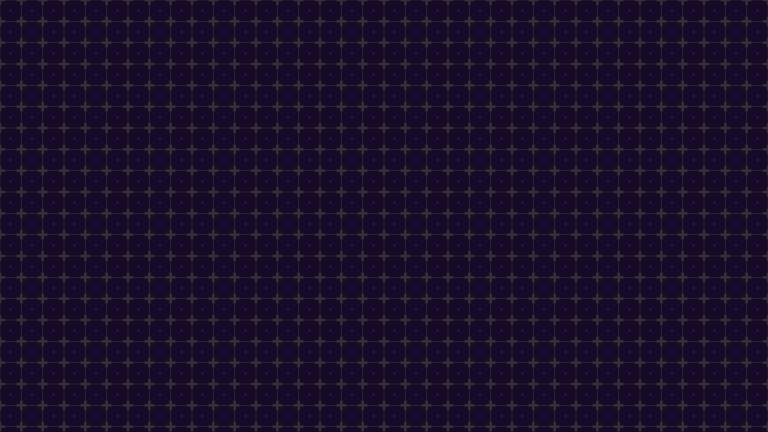
A WebGL 1 fragment shader for this pattern:

```glsl
precision highp float;
// A dark violet field ruled by a fine square grid, with a plus sign on every
// crossing and a faint dot in the middle of every cell. Bars are blended by
// exact pixel coverage, so hairlines keep their weight at any size.

uniform vec2 u_resolution;

const float ROWS = 20.25;           // cells down the canvas height
const float LINE_HALF = 0.015;      // sizes below are in cell units
const vec2 ARM_HALF = vec2(0.23, 0.06);
const float DOT_RADIUS = 0.05;
const float DOT_STRENGTH = 0.6;

const vec3 FIELD = vec3(0.09, 0.04, 0.16);
const vec3 INK = vec3(0.20, 0.20, 0.20);

// Share of a pixel at x covered by the band from -halfWidth to halfWidth.
float band(float x, float halfWidth, float pixel) {
  float upper = min(x + 0.5 * pixel, halfWidth);
  float lower = max(x - 0.5 * pixel, -halfWidth);
  return max(upper - lower, 0.0) / pixel;
}

float bar(vec2 p, vec2 halfSize, float pixel) {
  return band(p.x, halfSize.x, pixel) * band(p.y, halfSize.y, pixel);
}

float plusSign(vec2 p, vec2 armHalf, float pixel) {
  return max(bar(p, armHalf, pixel), bar(p, armHalf.yx, pixel));
}

float gridLines(vec2 p, float halfWidth, float pixel) {
  return max(band(p.x, halfWidth, pixel), band(p.y, halfWidth, pixel));
}

float disc(vec2 p, float radius, float pixel) {
  return clamp(0.5 - (length(p) - radius) / pixel, 0.0, 1.0);
}

void main() {
  // Square cells counted from the top left corner.
  float pixel = ROWS / u_resolution.y;
  vec2 grid = vec2(gl_FragCoord.x, u_resolution.y - gl_FragCoord.y) * pixel;

  // Offsets from the nearest crossing and from the cell middle.
  vec2 crossing = fract(grid + 0.5) - 0.5;
  vec2 middle = fract(grid) - 0.5;

  float ink = gridLines(crossing, LINE_HALF, pixel);
  ink = max(ink, plusSign(crossing, ARM_HALF, pixel));
  ink = max(ink, DOT_STRENGTH * disc(middle, DOT_RADIUS, pixel));

  gl_FragColor = vec4(mix(FIELD, INK, ink), 1.0);
}
```
